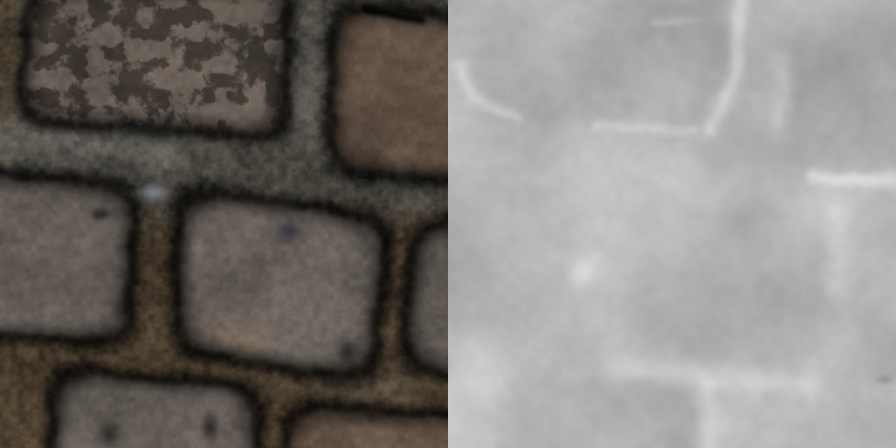
This texture map is drawn by a WebGL 1 fragment shader. Its source:

```glsl
precision highp float;
// Cobblestone material sheet: colour map on the left, grey roughness map on the right.
// Stones are rounded quads with noisy rims; mortar, stains and pale veins are
// layered from fractal noise, soft ellipses and soft line segments.
uniform vec2 u_resolution;

#define CORNER 0.085
#define RIM_WOBBLE 0.022
#define RIM_SOFT 0.012
#define GRAIN 0.30
#define CLOUDS 0.17
#define ROUGH_BASE 0.692
#define ROUGH_JOINT 0.035

float hash(vec2 p) {
  vec3 q = fract(p.xyx * 0.1031);
  q += dot(q, q.yzx + 33.33);
  return fract((q.x + q.y) * q.z);
}

float noise(vec2 p) {
  vec2 i = floor(p), f = fract(p);
  f = f * f * (3.0 - 2.0 * f);
  return mix(mix(hash(i), hash(i + vec2(1, 0)), f.x),
             mix(hash(i + vec2(0, 1)), hash(i + 1.0), f.x), f.y);
}

float fbm(vec2 p) {
  float sum = 0.0, amp = 0.5;
  for (int i = 0; i < 5; i++) {
    sum += amp * noise(p);
    p = mat2(1.6, 1.2, -1.2, 1.6) * p + 7.3;
    amp *= 0.5;
  }
  return sum / 0.97;
}

// Soft ellipse and soft line segment, both 1 at the core
float blob(vec2 p, vec2 centre, vec2 radius) {
  vec2 d = (p - centre) / radius;
  return exp(-dot(d, d));
}

float vein(vec2 p, vec2 a, vec2 b, float width) {
  vec2 ab = b - a;
  float t = clamp(dot(p - a, ab) / dot(ab, ab), 0.0, 1.0);
  float d = length(p - a - ab * t) / width;
  return exp(-d * d);
}

float smoothMax(float a, float b, float k) {
  float h = max(k - abs(a - b), 0.0) / k;
  return max(a, b) + h * h * k * 0.25;
}

float side(vec2 p, vec2 a, vec2 b) {
  vec2 e = normalize(b - a);
  return dot(p - a, vec2(e.y, -e.x));
}

// Keeps the nearest stone's distance and face colour (corners clockwise from top left)
void lay(vec2 p, vec2 a, vec2 b, vec2 c, vec2 d, vec3 tint, inout float dist, inout vec3 face) {
  float across = smoothMax(side(p, b, c), side(p, d, a), CORNER);
  float along = smoothMax(side(p, a, b), side(p, c, d), CORNER);
  float s = smoothMax(across, along, CORNER);
  if (s < dist) { dist = s; face = tint; }
}

float layStones(vec2 p, out vec3 face) {
  vec3 grey = vec3(0.385, 0.358, 0.335), brown = vec3(0.365, 0.305, 0.26);
  float d = 1.0;
  face = grey;
  lay(p, vec2(0.075, -0.03), vec2(0.645, -0.03), vec2(0.625, 0.305), vec2(0.05, 0.26), grey * 0.98, d, face);
  lay(p, vec2(0.75, 0.022), vec2(1.1, 0.045), vec2(1.1, 0.408), vec2(0.738, 0.37), brown, d, face);
  lay(p, vec2(-0.1, 0.382), vec2(0.295, 0.418), vec2(0.28, 0.765), vec2(-0.1, 0.735), grey, d, face);
  lay(p, vec2(0.41, 0.423), vec2(0.865, 0.497), vec2(0.82, 0.848), vec2(0.40, 0.777), grey * 1.03, d, face);
  lay(p, vec2(0.935, 0.505), vec2(1.1, 0.49), vec2(1.1, 0.84), vec2(0.905, 0.82), grey * 0.92, d, face);
  lay(p, vec2(0.125, 0.825), vec2(0.575, 0.87), vec2(0.565, 1.1), vec2(0.115, 1.1), grey, d, face);
  lay(p, vec2(0.655, 0.91), vec2(1.1, 0.94), vec2(1.1, 1.1), vec2(0.635, 1.1), brown * 1.05, d, face);
  return d;
}

vec3 colourMap(vec2 p, float d, vec3 face) {
  float fine = fbm(p * 65.0), broad = fbm(p * 11.0 + 4.0);
  // Stone faces: grain, mottling on the top stone, stains and warm patches
  vec3 stone = face * (1.0 + GRAIN * (fine - 0.5) + 0.35 * (broad - 0.5));
  float topStone = smoothstep(0.36, 0.28, p.y) * smoothstep(0.70, 0.66, p.x);
  stone *= 1.0 - 0.42 * topStone * smoothstep(0.47, 0.64, fbm(p * 28.0));
  stone += vec3(0.07, 0.035, 0.005) * (blob(p, vec2(0.53, 0.76), vec2(0.07, 0.04)) + topStone * broad * 0.5);
  float stains = blob(p, vec2(0.468, 0.953), vec2(0.017, 0.028)) + blob(p, vec2(0.245, 0.97), vec2(0.025, 0.03))
               + blob(p, vec2(0.225, 0.478), vec2(0.025, 0.014)) + blob(p, vec2(0.775, 0.785), vec2(0.02, 0.025));
  stone *= 1.0 - 0.5 * min(stains, 1.0);
  stone = mix(stone, vec3(0.20, 0.19, 0.23), 0.85 * blob(p, vec2(0.646, 0.516), vec2(0.026, 0.02)));
  stone *= 0.62 + 0.38 * smoothstep(0.0, -0.045, d);
  // Mortar: gritty, brown in the lower joints, pale on the ledge and upper joint
  float earthy = clamp(smoothstep(0.42, 0.55, p.y) + blob(p, vec2(0.0, 0.1), vec2(0.06, 0.16)), 0.0, 1.0);
  vec3 mortar = mix(vec3(0.27, 0.26, 0.235), vec3(0.275, 0.23, 0.175), earthy);
  mortar *= 0.5 + 0.5 * smoothstep(0.0, 0.045, d) + 0.75 * (fine - 0.5) + 0.5 * (broad - 0.5);
  float pale = vein(p, vec2(-0.02, 0.305), vec2(0.37, 0.335), 0.045) + 0.7 * vein(p, vec2(0.70, 0.05), vec2(0.68, 0.3), 0.035);
  mortar += 0.095 * pale + 0.07 * blob(p, vec2(0.83, 0.87), vec2(0.12, 0.035));
  vec3 c = mix(mortar, stone, smoothstep(RIM_SOFT, -RIM_SOFT, d));
  c *= 1.0 - 0.42 * exp(-pow((d - 0.006) / 0.015, 2.0));
  c *= 1.0 - 0.8 * vein(p, vec2(0.82, 0.022), vec2(0.94, 0.045), 0.01);
  return mix(c, vec3(0.50, 0.52, 0.57), 0.85 * blob(p, vec2(0.343, 0.43), vec2(0.028, 0.015)));
}

float roughnessMap(vec2 p, float d) {
  vec2 w = p + 0.035 * (vec2(fbm(p * 9.0), fbm(p * 9.0 + 20.0)) - 0.5);
  float r = ROUGH_BASE + ROUGH_JOINT * smoothstep(-0.04, 0.035, d);
  r += CLOUDS * (fbm(p * 6.0 + 9.0) - 0.5) + 0.045 * (fbm(p * 42.0) - 0.5);
  // Smoother, darker areas
  r -= 0.05 * blob(p, vec2(0.5, 0.1), vec2(0.17, 0.14)) + 0.055 * blob(p, vec2(0.92, 0.12), vec2(0.15, 0.17));
  r -= 0.04 * blob(p, vec2(0.14, 0.16), vec2(0.1, 0.08)) + 0.04 * blob(p, vec2(0.67, 0.48), vec2(0.08, 0.06));
  r -= 0.12 * blob(p, vec2(0.975, 0.848), vec2(0.018, 0.01));
  // Rough, pale veins and patches
  r += 0.12 * max(vein(w, vec2(0.66, 0.0), vec2(0.645, 0.16), 0.02), vein(w, vec2(0.645, 0.16), vec2(0.585, 0.29), 0.018));
  r += 0.09 * max(vein(w, vec2(0.035, 0.14), vec2(0.06, 0.22), 0.014), vein(w, vec2(0.06, 0.22), vec2(0.16, 0.26), 0.014));
  r += 0.12 * vein(w, vec2(0.82, 0.395), vec2(1.05, 0.395), 0.018) + 0.06 * vein(w, vec2(0.75, 0.13), vec2(0.735, 0.27), 0.02);
  r += 0.06 * vein(w, vec2(0.34, 0.285), vec2(0.55, 0.29), 0.012) + 0.05 * vein(w, vec2(0.46, 0.045), vec2(0.54, 0.045), 0.01);
  r += 0.07 * vein(w, vec2(0.38, 0.825), vec2(0.8, 0.85), 0.03) + 0.08 * vein(w, vec2(0.58, 0.86), vec2(0.575, 1.0), 0.022);
  r += 0.06 * vein(w, vec2(0.875, 0.46), vec2(0.87, 0.64), 0.03) + 0.09 * blob(w, vec2(0.305, 0.61), vec2(0.03, 0.035));
  r += 0.04 * blob(p, vec2(0.02, 0.36), vec2(0.1, 0.12)) + 0.05 * blob(w, vec2(0.08, 0.87), vec2(0.07, 0.09));
  return r;
}

void main() {
  vec2 sheet = gl_FragCoord.xy / u_resolution * vec2(2.0, 1.0);
  float rightHalf = step(1.0, sheet.x);
  vec2 p = vec2(sheet.x - rightHalf, 1.0 - sheet.y);
  vec3 face;
  float d = layStones(p, face) + RIM_WOBBLE * (fbm(p * 18.0) - 0.5);
  vec3 colour = mix(colourMap(p, d, face), vec3(roughnessMap(p, d)), rightHalf);
  gl_FragColor = vec4(clamp(colour, 0.0, 1.0), 1.0);
}
```
